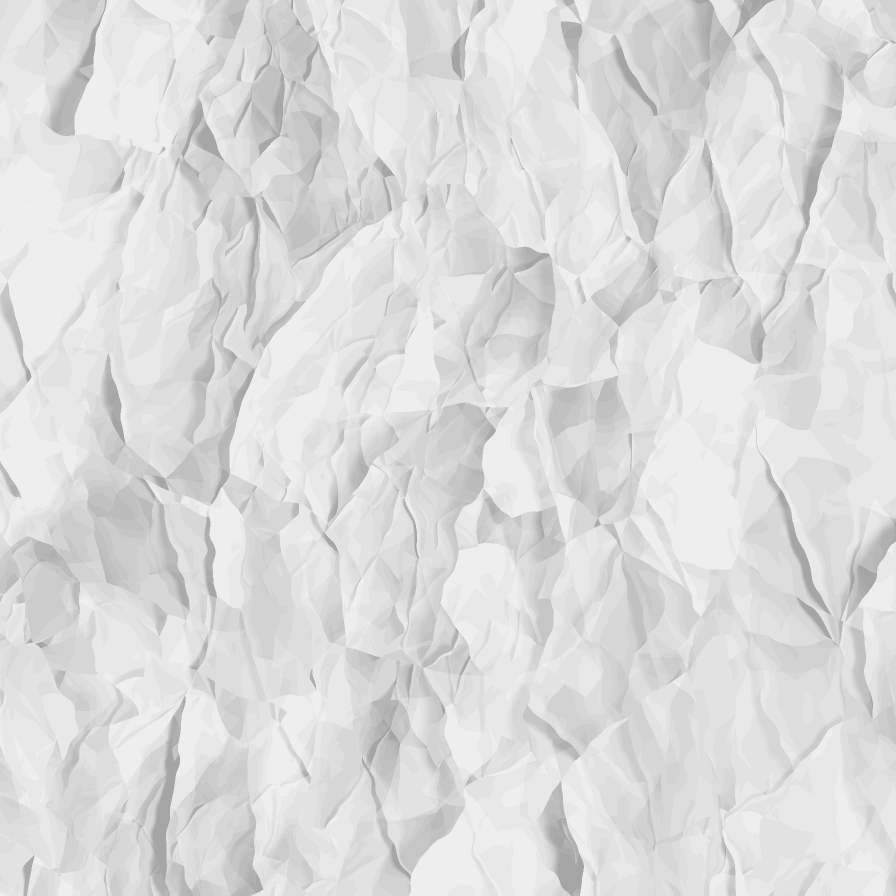
Write a WebGL 1 fragment shader that draws this texture.

```glsl
precision highp float;
// Crumpled white paper: tall creased facets lit from the left, in flat grey steps.

uniform vec2 u_resolution;

const vec2  FACET_COUNT   = vec2(6.6, 3.5); // largest facets across and up
const float LAYER_SCALE   = 1.9;   // growth of facet count per layer
const float FOLD_WIDTH    = 0.27;  // crease width, in facets
const float FOLD_SHADOW   = 3.3;
const float FOLD_LIGHT    = 1.5;
const float BEND          = 0.07;  // broad sway of the creases
const float RAGGED        = 0.014; // small wobble of the edges
const float MOTTLE        = 1.1;   // soft blotches inside facets
const float CONTRAST      = 1.08;
const float BRIGHTNESS    = 0.10;
const float TONE_TOP      = 0.932; // lightest grey
const float TONE_STEP     = 0.022; // distance between greys

float hash1(vec2 p) {
  vec3 q = fract(p.xyx * 0.1031);
  q += dot(q, q.yzx + 33.33);
  return fract((q.x + q.y) * q.z);
}

vec2 hash2(vec2 p) {
  vec3 q = fract(p.xyx * vec3(0.1031, 0.1030, 0.0973));
  q += dot(q, q.yzx + 33.33);
  return fract((q.xx + q.yz) * q.zy);
}

float noise(vec2 p) {
  vec2 i = floor(p), f = fract(p);
  f = f * f * (3.0 - 2.0 * f);
  return mix(mix(hash1(i), hash1(i + vec2(1.0, 0.0)), f.x),
             mix(hash1(i + vec2(0.0, 1.0)), hash1(i + 1.0), f.x), f.y);
}

vec2 wobble(vec2 p) {
  return vec2(noise(p), noise(p + 41.7)) - 0.5;
}

mat2 rotation(float a) {
  return mat2(cos(a), sin(a), -sin(a), cos(a));
}

// One layer of folded facets: x is the shade, y a random value of the facet.
vec2 crumple(vec2 p, float seed) {
  vec2 base = floor(p);
  vec2 near = vec2(0.0), next = vec2(1.0), nearId = base, nextId = base;
  float nearDist = 9.0, nextDist = 9.0;
  for (int j = -1; j <= 1; j++) {
    for (int i = -1; i <= 1; i++) {
      vec2 id = base + vec2(float(i), float(j));
      vec2 r = id + 0.05 + 0.9 * hash2(id + seed) - p;
      float d = dot(r, r);
      if (d < nearDist) {
        nextDist = nearDist; next = near; nextId = nearId;
        nearDist = d; near = r; nearId = id;
      } else if (d < nextDist) {
        nextDist = d; next = r; nextId = id;
      }
    }
  }
  vec2 normal = normalize(next - near + 1e-5);
  float edge = dot(0.5 * (near + next), normal);

  // flat tone, tilted a little across the facet
  float cell = hash1(nearId + seed + 7.1);
  float side = hash1(nearId * 3.0 + nextId + seed);
  vec2 tilt = hash2(nearId + seed + 19.3) - 0.5;
  float shade = 0.8 * (2.0 * cell - 1.0) + 0.55 * (2.0 * side - 1.0)
              + 1.8 * dot(near, tilt);

  // tapering crease: shadow on one side, light on the other
  float width = FOLD_WIDTH * noise(p * 2.3 + seed) + 0.005;
  float ramp = smoothstep(0.0, 0.55, 1.0 - edge / width);
  float fold = hash1(nearId + nextId + seed + 3.7);
  float strength = normal.x > 0.0 ? FOLD_SHADOW : FOLD_LIGHT;
  shade -= normal.x * strength * fold * fold * ramp;
  return vec2(shade, cell);
}

float paperTone(vec2 uv) {
  vec2 p = uv + BEND * wobble(uv * vec2(5.0, 4.0))
              + RAGGED * wobble(uv * 24.0) + 0.4 * RAGGED * wobble(uv * 60.0);

  // smaller facets break at the creases of larger ones
  float shade = BRIGHTNESS, weight = 0.9, angle = 0.22, shift = 0.0;
  vec2 count = FACET_COUNT;
  for (int k = 0; k < 3; k++) {
    float seed = 13.0 + 31.0 * float(k);
    vec2 layer = crumple(rotation(angle) * p * count + 5.0 * shift, seed);
    float busy = k == 2 ? smoothstep(0.35, 0.7, noise(uv * vec2(6.0, 4.0) + 9.0)) : 1.0;
    shade += weight * busy * layer.x;
    shift += layer.y;
    weight *= 0.8;
    angle = -1.3 * angle;
    count *= LAYER_SCALE;
  }

  // soft blotches
  vec2 m = p * vec2(16.0, 9.0) + 3.0 * shift;
  shade += MOTTLE * (1.3 * noise(m) + 0.7 * noise(m * 2.3 + 5.0) - 1.0);

  // bright plateau, long dark tail, then flat steps
  float z = clamp(shade * CONTRAST, -3.0, 1.95);
  float tone = 0.888 + 0.048 * z - 0.012 * z * z;
  return TONE_TOP - TONE_STEP * floor((TONE_TOP - tone) / TONE_STEP + 0.5);
}

void main() {
  // four samples per pixel smooth the edges
  float tone = 0.0;
  for (int s = 0; s < 4; s++) {
    vec2 corner = vec2(mod(float(s), 2.0), floor(float(s) * 0.5)) - 0.5;
    tone += 0.25 * paperTone((gl_FragCoord.xy + 0.5 * corner) / u_resolution.y);
  }
  gl_FragColor = vec4(vec3(tone), 1.0);
}
```
